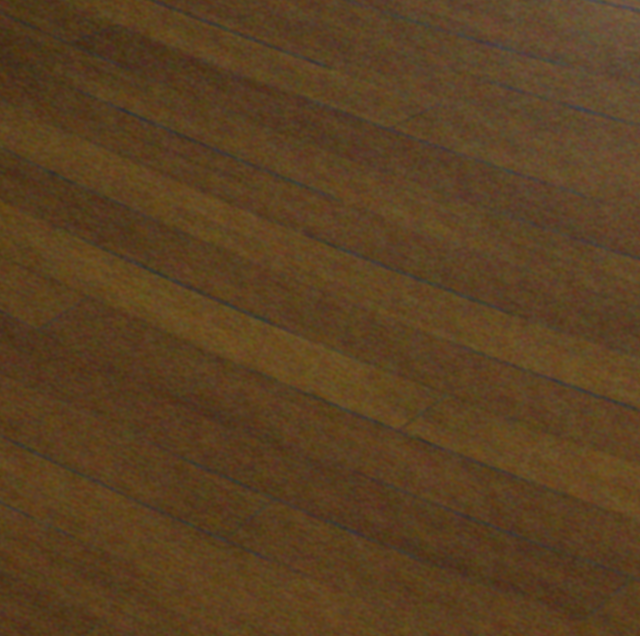
Reproduce this texture procedurally as a WebGL 1 fragment shader.

```glsl
precision highp float;
// Dim, worn hardwood floor: slanting, slightly bowed planks with staggered joints.
uniform vec2 u_resolution;

const vec3 DARK_WOOD = vec3(0.305, 0.200, 0.100);
const vec3 LIGHT_WOOD = vec3(0.393, 0.279, 0.114);
const vec3 SEAM_COLOR = vec3(0.225, 0.200, 0.175);
const vec3 GLOW_COLOR = vec3(0.088, 0.108, 0.142);
const vec2 NEAR_LAYOUT = vec2(1.41, 0.56);  // plank length, stagger per row
const vec2 FAR_LAYOUT = vec2(3.0, 0.4975);
const float JOINT_START = 0.66;
const float JOINT_SKEW = 0.078;
const float SEAM_WIDTH = 0.0064;
const float FAINT_SEAM = 0.12;
const float STRONG_SEAM = 0.72;
const float EDGE_BLUR = 0.0045;
const float STREAKS = 0.10;
const float CLOUDS = 0.12;
const float SPECKLE = 0.078;
const float BLOTCH = 0.036;
const float PLANK_ANGLE = 0.40;
const float PI = 3.14159;

float hash(vec2 p) {
  return fract(sin(dot(p, vec2(127.1, 311.7))) * 43758.5453);
}

float noise(vec2 p) {
  vec2 i = floor(p), f = fract(p);
  f = f * f * (3.0 - 2.0 * f);
  return mix(mix(hash(i), hash(i + vec2(1.0, 0.0)), f.x),
             mix(hash(i + vec2(0.0, 1.0)), hash(i + 1.0), f.x), f.y);
}

// Independent noise for each colour channel, centred on zero
vec3 colorNoise(vec2 p) {
  return vec3(noise(p), noise(p + 37.3), noise(p + 71.9)) - 0.5;
}

// Perspective plank coordinate: x = row number, y = row height on the canvas
vec2 plankRow(vec2 uv) {
  float down = 1.0 - uv.y;
  float a = 0.399 + 0.421 * uv.x + 0.073 * uv.x * (1.0 - uv.x);
  float b = 0.088 + 0.0026 * uv.x;
  float c = 0.0024 - 0.0008 * uv.x;
  float root = sqrt(max(b * b - 4.0 * c * (a - down), 1e-5));
  return vec2((b - root) / (2.0 * c), root);
}

// Lightness of one plank, from -1 (dark) to 1 (light)
float plankTone(float row, float plank) {
  float n = abs(row);
  float rowTone = row < 0.0 ? 0.45 * cos(1.4 * n + 0.2)
                            : 0.5 * exp(-0.13 * n) * cos(PI * row);
  if (row == 0.0) rowTone = 0.8;
  float change = 0.28 * cos(PI * plank) * sin(-0.9 * n - 0.3);
  float wear = 0.1 * (hash(vec2(row, plank)) - 0.5);
  return clamp(rowTone + change + wear - 0.04, -0.6, 1.0);
}

// Tone along a row (x) and coverage of its end joint (y)
vec2 rowSurface(float row, float along, float k, float blur) {
  vec2 layout = row < 0.0 ? NEAR_LAYOUT : FAR_LAYOUT;
  float skewed = along - JOINT_SKEW * (k - row - 0.5);
  float q = (skewed - JOINT_START - layout.y * row) / layout.x;
  float joint = floor(q + 0.5);
  float d = (q - joint) * layout.x;
  float tone = mix(plankTone(row, joint - 1.0), plankTone(row, joint),
                   smoothstep(-blur, blur, d));
  return vec2(tone, 1.0 - smoothstep(0.0, SEAM_WIDTH, abs(d)));
}

// Each seam opens around one stretch of its length and closes elsewhere
float seamStrength(float seam, float along) {
  float center = seam < 0.0 ? 1.1 + 0.3 * seam : 0.675 * seam - 0.375;
  float open = 0.5 + 0.5 * cos(2.0 * PI * (along - center));
  float breaks = noise(vec2(along * 30.0, seam * 7.1));
  open = smoothstep(0.3, 0.95, open + 0.35 * (breaks - 0.5));
  return mix(FAINT_SEAM, STRONG_SEAM, open) * (0.65 + 0.6 * breaks);
}

void main() {
  vec2 uv = gl_FragCoord.xy / u_resolution;
  float blur = max(EDGE_BLUR, 1.0 / min(u_resolution.x, u_resolution.y));
  vec2 pr = plankRow(uv);
  float k = pr.x;

  // Blend the two rows on either side of the nearest seam
  float seam = floor(k + 0.5);
  float d = (k - seam) * pr.y;
  vec2 surface = mix(rowSurface(seam - 1.0, uv.x, k, blur),
                     rowSurface(seam, uv.x, k, blur),
                     smoothstep(-blur, blur, d));
  vec3 color = mix(DARK_WOOD, LIGHT_WOOD, 0.5 + 0.5 * surface.x);

  // Long streaks and cloudy wear following the planks
  float streaks = noise(vec2(uv.x * 6.0, k * 9.0)) - 0.5;
  float clouds = noise(vec2(uv.x * 6.0 + 9.0, k * 2.1)) - 0.5;
  color *= 1.0 + STREAKS * streaks + CLOUDS * clouds;

  // Broken long seams and faint end joints
  float line = 1.0 - smoothstep(0.0, SEAM_WIDTH, abs(d));
  color = mix(color, SEAM_COLOR, line * seamStrength(seam, uv.x));
  color = mix(color, SEAM_COLOR, surface.y * 0.4);

  // Pale light in the upper right, shade in the upper left
  float glow = exp(-2.5 * distance(uv, vec2(1.02, 1.02)));
  float shade = exp(-4.5 * distance(uv, vec2(0.0, 0.96)));
  color += GLOW_COLOR * glow;
  color *= 1.0 - 0.2 * shade;

  // Coloured speckle and softer blotches, turned to lie along the planks
  float ca = cos(PLANK_ANGLE), sa = sin(PLANK_ANGLE);
  vec2 turned = vec2(ca * uv.x - sa * uv.y, sa * uv.x + ca * uv.y);
  color += SPECKLE * colorNoise(turned * vec2(195.0, 220.0) + 300.0);
  color += BLOTCH * colorNoise(turned * vec2(65.0, 85.0) + 113.0);
  gl_FragColor = vec4(clamp(color, 0.0, 1.0), 1.0);
}
```
